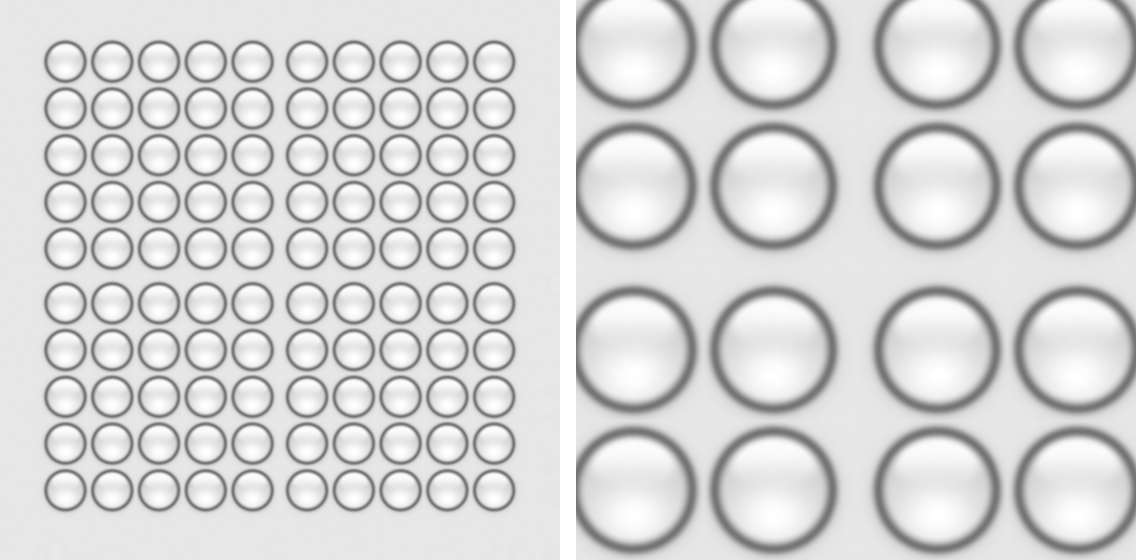
Left: the whole. Right: its middle third, enlarged.
A Shadertoy shader for this pattern:

```glsl
// Glossy pale beads with soft dark rims: two by two groups of five by five.
// Each point is folded to its nearest bead, then shaded by a rim falloff,
// a low glow and a top gloss. Faint grain and smudges wear the backdrop.

const vec2  GRID_CENTER  = vec2(-0.0003, 0.0072); // from the canvas center
const float GROUP_OFFSET = 0.2157;  // grid center to group center
const float BEAD_PITCH   = 0.0835;
const float HALF_COUNT   = 2.0;     // beads on each side of a group's middle
const float BEAD_RADIUS  = 0.0368;
const float RIM_RADIUS   = 0.955;   // the rim and gloss use bead radii
const float RIM_WIDTH    = 0.062;
const float BACKDROP     = 0.907;
const float RIM_SHADE    = 0.43;
const float BODY_SHADE   = 0.82;
const float GLOW_SHADE   = 1.0;
const float GRAIN        = 0.006;
const float SMUDGE       = 0.018;

float hash(vec2 p) {
    vec3 q = fract(vec3(p.xyx) * 0.1031);
    q += dot(q, q.yzx + 33.33);
    return fract((q.x + q.y) * q.z);
}

float noise(vec2 p) {
    vec2 cell = floor(p), f = fract(p);
    f = f * f * (3.0 - 2.0 * f);
    return mix(mix(hash(cell), hash(cell + vec2(1, 0)), f.x),
               mix(hash(cell + vec2(0, 1)), hash(cell + vec2(1, 1)), f.x), f.y);
}

// Offset from the nearest bead center, in bead radii.
vec2 beadSpace(vec2 p) {
    vec2 local = p - GRID_CENTER;
    local -= GROUP_OFFSET * mix(vec2(-1.0), vec2(1.0), step(0.0, local));
    vec2 index = clamp(round(local / BEAD_PITCH), -HALF_COUNT, HALF_COUNT);
    return (local - index * BEAD_PITCH) / BEAD_RADIUS;
}

float gaussian(float x, float width) {
    return exp(-0.5 * x * x / (width * width));
}

float backdrop(vec2 p) {
    float corners = smoothstep(-0.44, -0.49, p.y) * smoothstep(0.22, 0.42, abs(p.x));
    float edge = smoothstep(0.455, 0.47, p.x) * smoothstep(0.62, 0.8, noise(p * vec2(40.0, 18.0)));
    float marks = noise(p * 65.0 + 40.0) - 0.5;
    return BACKDROP + SMUDGE * marks * max(corners, edge);
}

float beadBody(vec2 q) {
    // Light gathers low in the bead, leaving the sides grey.
    vec2 glow = (q - vec2(0.0, -0.42)) / vec2(0.68, 0.56);
    float shade = mix(BODY_SHADE, GLOW_SHADE, exp(-dot(glow, glow)));

    // The gloss is an upper lens that fades toward the middle.
    float lens = length((q - vec2(0.0, 0.42)) / vec2(0.76, 0.5));
    float gloss = (1.0 - smoothstep(0.72, 1.08, lens)) * smoothstep(-0.08, 0.68, q.y);
    return mix(shade, 0.985, gloss);
}

void mainImage(out vec4 fragColor, in vec2 fragCoord) {
    float canvas = min(iResolution.x, iResolution.y);
    vec2 p = (fragCoord - 0.5 * iResolution.xy) / canvas;
    vec2 q = beadSpace(p);
    float r = length(q);
    float pixel = 1.0 / (canvas * BEAD_RADIUS);

    // Body over backdrop, with a slight shadow around and below.
    float shadow = 0.10 * exp(-max(r - 1.0, 0.0) * 9.0) * (1.0 - 0.35 * q.y / max(r, 0.001));
    float shade = backdrop(p) - shadow;
    float inside = 1.0 - smoothstep(RIM_RADIUS - pixel, RIM_RADIUS + pixel, r);
    shade = mix(shade, beadBody(q), inside);

    // Inner edge shading and the dark rim.
    shade -= 0.12 * inside * smoothstep(0.74, 0.96, r);
    shade = mix(shade, RIM_SHADE, 0.92 * gaussian(r - RIM_RADIUS, RIM_WIDTH));

    shade += GRAIN * (noise(p * 256.0 + 300.0) - 0.5);
    fragColor = vec4(vec3(clamp(shade, 0.0, 1.0)), 1.0);
}
```
